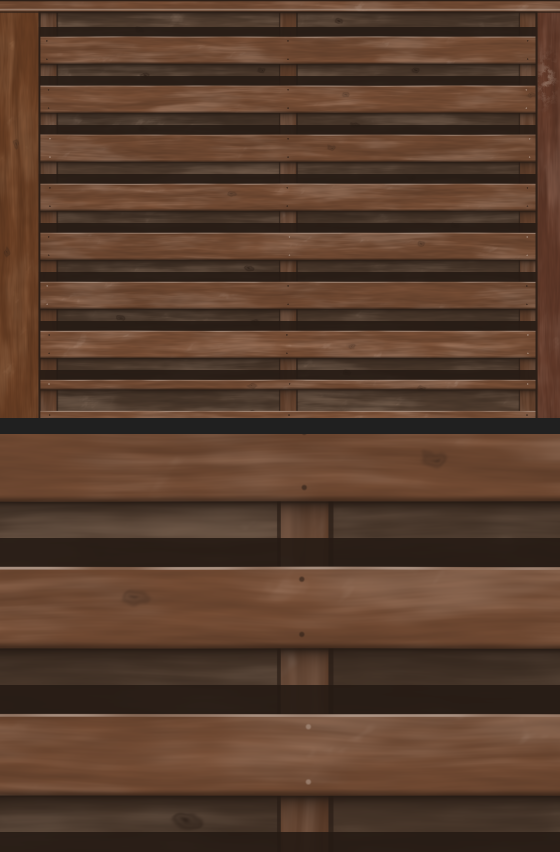
Top, the full canvas; bottom, a detail of the centre.
This texture is drawn by a Shadertoy shader. Its source:

```glsl
float hash(vec2 p) {
    return fract(sin(dot(p, vec2(127.1, 311.7))) * 4375.85);
}

vec2 gradient(vec2 cell) {
    float angle = 6.2832 * hash(cell);
    return vec2(cos(angle), sin(angle));
}

float noise(vec2 p) {
    vec2 i = floor(p), f = p - i, e = vec2(1, 0);
    vec2 w = f * f * f * (f * (f * 6.0 - 15.0) + 10.0);
    float low = mix(dot(gradient(i), f), dot(gradient(i + e), f - e), w.x);
    float high = mix(dot(gradient(i + e.yx), f - e.yx), dot(gradient(i + 1.0), f - 1.0), w.x);
    return mix(low, high, w.y);
}

float fbm(vec2 p) {
    float sum = 0.0, amp = 1.0;
    for (int k = 0; k < 4; k++) {
        sum += amp * noise(p);
        p = p * 2.03 + 7.3;
        amp *= 0.55;
    }
    return sum;
}

// Soft-edged interval from a to b
float band(float x, float a, float b) {
    float px = 0.75 / iResolution.y;
    return smoothstep(a - px, a + px, x) * (1.0 - smoothstep(b - px, b + px, x));
}

// Weathered wood with its grain along q.x
vec3 wood(vec3 base, vec3 pale, vec2 q, float seed) {
    vec2 s = q + vec2(seed * 3.7, seed * 1.9);
    float warp = 0.012 * noise(s * vec2(5, 14));
    float grain = fbm((s + vec2(0, warp)) * vec2(3, 55));
    float fine = noise(s * vec2(22, 170));
    float patches = fbm(s * vec2(4, 13) + 5.0);
    float scuff = fbm(mat2(0.8, 0.6, -0.6, 0.8) * s * vec2(13, 24));
    float wear = smoothstep(-0.25, 0.7, patches + 0.45 * grain);
    vec3 c = mix(base, pale, 0.75 * wear);
    c += 0.2 * (pale - base) * smoothstep(0.3, 0.75, scuff) * 3.0 * wear;
    return c * (1.0 + 0.13 * grain + 0.07 * fine);
}

// Scattered oval knots, one at most per cell along the board
float knots(vec2 q, float row, float amount) {
    float cell = floor(q.x / 0.23);
    vec2 id = vec2(cell, row);
    vec2 centre = vec2((cell + 0.25 + 0.5 * hash(id)) * 0.23, 0.012 + 0.03 * hash(id + 4.0));
    vec2 d = (q - centre) * vec2(0.6, 1.0);
    d += 0.004 * noise(q * 90.0);
    float r = length(d);
    float ring = 0.75 + 0.25 * cos(r * 1100.0);
    return step(hash(id + 9.0), amount) * ring * (1.0 - smoothstep(0.002, 0.009, r));
}

void mainImage(out vec4 fragColor, in vec2 fragCoord) {
    vec2 p = fragCoord / iResolution.y;
    p.y = 1.0 - p.y;
    vec3 brown = vec3(0.43, 0.28, 0.19), tan_ = vec3(0.53, 0.40, 0.32);
    vec3 dark = vec3(0.17, 0.12, 0.09), bleached = vec3(0.69, 0.60, 0.54);

    // Slat rows: seven full boards, then a narrow one
    float row = floor((p.y - 0.0875) / 0.1173 + 0.2);
    float top = 0.0875 + 0.1173 * row + 0.0008 * noise(vec2(p.x * 5.0, row));
    float height = row < 0.0 ? 0.058 : row < 6.5 ? 0.065 : 0.023;
    float below = p.y - top - height;

    // Recessed grey boards
    float backRow = floor((p.y - 0.0875) / 0.1173);
    float bay = step(0.69, p.x);
    float backY = p.y - 0.0875 - 0.1173 * backRow - 0.065;
    float seed = backRow + 13.0 * bay;
    vec3 col = wood(vec3(0.29, 0.22, 0.17), vec3(0.42, 0.34, 0.28), p, seed + 20.0);
    col *= 0.92 + 0.16 * hash(vec2(seed, 2.0));
    col = mix(col, dark, 0.8 * knots(vec2(p.x, backY), seed, 0.4));

    // Three uprights, each with a dark joint on both sides
    for (int k = 0; k < 3; k++) {
        float x = 0.097 + 0.5735 * float(k);
        col = mix(col, dark, 0.75 * band(p.x, x - 0.003, x + 0.042));
        vec3 post = wood(brown * 0.9, tan_ * 0.85, p.yx, float(k) + 40.0);
        col = mix(col, post, band(p.x, x, x + 0.038));
    }

    // Shade cast beneath each slat
    float shade = 0.8 * exp(-max(below, 0.0) / 0.006) + 0.22 * exp(-max(below, 0.0) / 0.025);
    col = mix(col, dark * 0.85, min(shade, 0.9));

    // Slats, including the strip cut off by the lower border
    float last = step(0.975, p.y);
    top = mix(top, 0.983, last);
    height = mix(height, 0.065, last);
    row += last;
    vec2 q = vec2(p.x, p.y - top);
    vec3 slat = wood(brown, tan_, q, row + 1.0);
    slat *= 0.95 + 0.12 * hash(vec2(row, 6.0));
    slat = mix(slat, dark, 0.4 * knots(q, row + 50.0, 0.12));
    float chipped = smoothstep(-0.4, 0.3, noise(vec2(p.x * 14.0, row * 3.7)));
    slat = mix(slat, bleached, (0.3 + 0.6 * chipped) * band(q.y, -0.001, 0.0022));
    slat *= 1.0 - 0.35 * smoothstep(height - 0.006, height, q.y);

    // Paired nails where slats cross the uprights
    for (int k = 0; k < 3; k++) {
        float x = 0.116 + 0.5735 * float(k) + 0.008 * (hash(vec2(row, k)) - 0.5);
        vec2 nail = vec2(q.x - x, abs(q.y - 0.032) - 0.022);
        float spot = 1.0 - smoothstep(0.001, 0.003, length(nail));
        slat = mix(slat, mix(dark, bleached, step(0.6, hash(vec2(k, row + 3.0)))), 0.6 * spot);
    }
    float onSlat = band(q.y, 0.0, height) * band(p.x, 0.096, 1.283) * step(-0.5, row);
    col = mix(col, slat, onSlat);

    // Wide side posts with vertical grain
    float right = step(0.7, p.x);
    vec3 side = wood(mix(vec3(0.39, 0.23, 0.13), vec3(0.36, 0.21, 0.15), right),
                     mix(vec3(0.48, 0.32, 0.21), vec3(0.46, 0.32, 0.26), right), p.yx, 60.0 + right);
    side = mix(side, dark, 0.45 * knots(p.yx, 70.0 + right, 0.35));
    vec2 smear = (p - vec2(1.308, 0.19)) / vec2(0.02, 0.05);
    side = mix(side, bleached, 0.5 * exp(-dot(smear, smear)) * smoothstep(-0.2, 0.4, fbm(p * 40.0)));
    col = mix(col, dark, 0.85 * (band(p.x, 0.088, 0.0965) + band(p.x, 1.281, 1.288)));
    col = mix(col, side, band(p.x, -1.0, 0.092) + band(p.x, 1.286, 9.0));

    // Top rail with a pale lower lip
    vec3 rail = wood(brown, tan_, p, 80.0);
    rail = mix(rail, dark, 1.0 - smoothstep(0.001, 0.005, p.y));
    rail = mix(rail, bleached, 0.6 * band(p.y, 0.021, 0.025));
    col = mix(col, dark, 0.7 * band(p.y, 0.0, 0.031));
    col = mix(col, rail, band(p.y, -1.0, 0.027));

    fragColor = vec4(clamp(col, 0.0, 1.0), 1.0);
}
```
